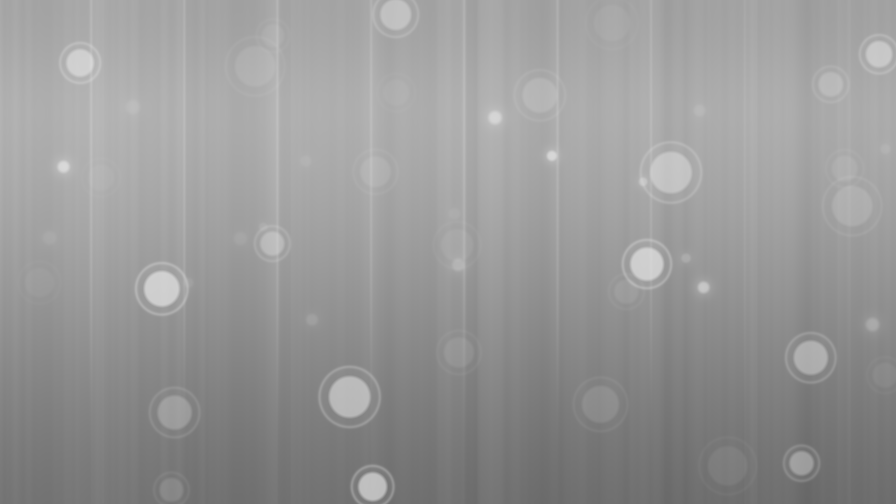
Write a Shadertoy shader that draws this background.

```glsl
// Soft grey backdrop: a vertical gradient with brushed vertical streaks and
// evenly spaced light seams, overlaid with scattered pale bokeh discs, each
// framed by a thin ring, and smaller glowing dots. All placed by hashing.

const float SEAM_COUNT = 9.6;   // seams across the canvas width
const int DISC_COUNT = 30;
const int DOT_COUNT = 18;
const vec3 LIGHT = vec3(0.95);

// Sine-free hash, 0..1
float hash(float n) {
    n = fract(n * 0.1031);
    n *= n + 33.33;
    n *= n + n;
    return fract(n);
}

// One-dimensional noise; a small edge value gives flat bands with crisp steps
float bandNoise(float x, float edge, float seed) {
    float cell = floor(x);
    float blend = smoothstep(0.5 - edge, 0.5 + edge, x - cell);
    return mix(hash(cell + seed), hash(cell + 1.0 + seed), blend) - 0.5;
}

// Dark floor, brightest at three quarters height, slightly dimmer at the top
float backdrop(vec2 uv) {
    float rise = mix(0.425, 0.685, smoothstep(-0.15, 0.85, uv.y));
    float topFade = 0.045 * smoothstep(0.75, 1.0, uv.y);
    float sideFade = 0.03 * (uv.x - 0.5) * (1.0 - 0.6 * uv.y);
    return rise - topFade - sideFade;
}

// Vertical brushed grain from wide to fine
float streaks(float x) {
    return 0.022 * bandNoise(x * 13.0, 0.5, 11.0)
         + 0.020 * bandNoise(x * 42.0, 0.12, 137.0)
         + 0.014 * bandNoise(x * 120.0, 0.35, 401.0)
         + 0.010 * bandNoise(x * 230.0, 0.5, 907.0);
}

// Thin bright lines, each followed by a narrow tinted strip
float seams(vec2 uv) {
    float x = uv.x * SEAM_COUNT + 0.025;
    float cell = floor(x + 0.5);
    float d = x - cell;
    float line = exp(-pow(d / 0.017, 2.0)) + 0.3 * exp(-abs(d) / 0.06);
    float strip = smoothstep(-0.01, 0.01, d) * smoothstep(0.15, 0.13, d);
    float tint = 0.035 * (hash(cell + 53.0) - 0.5);
    float fade = smoothstep(0.08, 0.5, uv.y) * smoothstep(0.92, 0.72, uv.x);
    return 0.04 * line * fade + tint * strip;
}

// Low-discrepancy scatter with jitter, 0..1 on both axes
vec2 scatter(float i, float seed) {
    vec2 jitter = vec2(hash(i + seed), hash(i + seed + 71.0)) - 0.5;
    return fract(i * vec2(0.7549, 0.5698) + hash(seed) + 0.14 * jitter);
}

// Filled disc, faint halo and surrounding ring; returns coverage
float ringedDisc(float d, float radius, float soft) {
    float ringRadius = radius * 1.45;
    float disc = smoothstep(radius + soft, radius - soft, d);
    float halo = smoothstep(ringRadius + soft, ringRadius - soft, d);
    float ring = exp(-pow((d - ringRadius) / (0.7 * soft), 2.0));
    return max(disc, 0.42 * ring + 0.09 * halo);
}

// Small bright core in a soft glow; returns coverage
float glowDot(float d, float radius) {
    float core = smoothstep(radius * 1.25, radius * 0.55, d);
    float glow = exp(-pow(d / (radius * 1.5), 2.0));
    return 0.6 * core + 0.4 * glow;
}

void mainImage(out vec4 fragColor, in vec2 fragCoord) {
    vec2 uv = fragCoord / iResolution.xy;
    float aspect = iResolution.x / iResolution.y;
    vec2 p = vec2(uv.x * aspect, uv.y);
    float soft = max(0.0048, 1.2 / iResolution.y);

    vec3 color = vec3(backdrop(uv) + streaks(uv.x) + seams(uv));

    // Ringed discs, denser toward the upper half
    for (int i = 0; i < DISC_COUNT; i++) {
        float id = float(i);
        vec2 spot = scatter(id, 19.0);
        vec2 center = vec2(spot.x * aspect, 1.0 - pow(spot.y, 1.25));
        float radius = mix(0.022, 0.042, hash(id + 211.0));
        float alpha = 0.04 + 0.58 * pow(hash(id + 307.0), 1.9);
        color = mix(color, LIGHT, alpha * ringedDisc(length(p - center), radius, soft));
    }

    // Glowing dots, kept to the middle band
    for (int i = 0; i < DOT_COUNT; i++) {
        float id = float(i);
        vec2 spot = scatter(id, 503.0);
        vec2 center = vec2(spot.x * aspect, mix(0.34, 0.8, spot.y));
        float radius = mix(0.009, 0.016, hash(id + 613.0));
        float alpha = 0.1 + 0.55 * pow(hash(id + 719.0), 2.2);
        color = mix(color, LIGHT, alpha * glowDot(length(p - center), radius));
    }

    fragColor = vec4(color, 1.0);
}
```
